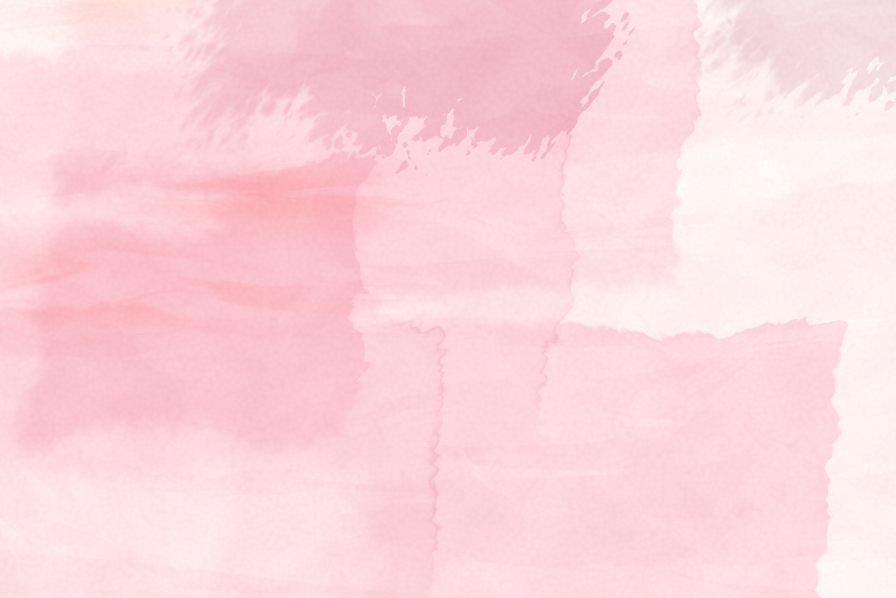
This texture is drawn by a WebGL 1 fragment shader. Its source:

```glsl
precision highp float;
// Pink watercolour: translucent washes with soft left sides and crisp,
// pigment-rimmed right sides, ragged mauve brushwork and coral streaks.
// Layered sines bend the edges; cellular noise gives flakes and paper grain.
uniform vec2 u_resolution;

const vec3 CREAM = vec3(1.0, 0.948, 0.942);
const vec3 BLUSH = vec3(0.992, 0.865, 0.885);
const vec3 PETAL = vec3(0.992, 0.825, 0.853);
const vec3 ROSE = vec3(0.98, 0.785, 0.825);
const vec3 PINK = vec3(0.972, 0.725, 0.782);
const vec3 MAUVE = vec3(0.94, 0.70, 0.755);
const vec3 LILAC = vec3(0.935, 0.82, 0.85);
const vec3 CORAL = vec3(0.98, 0.62, 0.64);
const vec3 PEACH = vec3(0.995, 0.86, 0.81);

vec2 hash2(vec2 p) {
  vec3 q = fract(p.xyx * vec3(0.1031, 0.1030, 0.0973));
  q += dot(q, q.yzx + 33.33);
  return fract((q.xx + q.yz) * q.zy);
}

// Distance to the nearest scattered cell point.
float cells(vec2 p) {
  vec2 id = floor(p);
  float nearest = 4.0;
  for (int j = -1; j <= 1; j++) {
    for (int i = -1; i <= 1; i++) {
      vec2 cell = id + vec2(float(i), float(j));
      vec2 offset = cell + hash2(cell) - p;
      nearest = min(nearest, dot(offset, offset));
    }
  }
  return sqrt(nearest);
}

// Rotated, warped sines in six octaves, roughly -1 to 1.
float waves(vec2 p) {
  float sum = 0.0;
  float amp = 0.55;
  for (int i = 0; i < 6; i++) {
    p += 0.6 * sin(p.yx * 1.3 + float(i) * 1.7);
    sum += amp * sin(p.x + 1.2 * sin(p.y));
    p = mat2(1.15, 1.48, -1.48, 1.15) * p + 2.3;
    amp *= 0.56;
  }
  return sum;
}

float boxDistance(vec2 p, vec4 box) {
  vec2 d = abs(p - 0.5 * (box.xy + box.zw)) - 0.5 * (box.zw - box.xy);
  return length(max(d, 0.0)) + min(max(d.x, d.y), 0.0);
}

// One brush wash over paint; box is left, bottom, right, top.
// Only a wash with a rim gets a crisp right side.
vec3 wash(vec3 paint, vec3 pigment, vec2 p, vec4 box, float strength,
          float softness, float rough, float rim) {
  vec2 seed = box.zw * 17.0;
  float wobble = waves(p * 13.0 + seed);
  float torn = cells(p * 42.0 + 0.8 * wobble) - 0.45;
  float d = boxDistance(p, box) + rough * wobble + 0.014 * torn;
  float side = smoothstep(mix(box.x, box.z, 0.55), box.z - 0.04, p.x);
  side *= smoothstep(box.y, box.y + 0.12, p.y) * smoothstep(0.0, 0.03, rim);
  float soft = mix(softness, 0.003, side);
  float cover = 1.0 - smoothstep(-soft, soft, d);
  float density = strength * (0.92 + 0.12 * wobble + 0.14 * exp(-abs(d) / 0.05));
  paint = mix(paint, pigment, clamp(cover * density, 0.0, 1.0));
  float broken = smoothstep(-0.7, 0.6, waves(p * 7.0 + seed.yx));
  float line = rim * broken * side * exp(-abs(d + 0.002) / 0.003);
  return paint * (1.0 - line * vec3(0.25, 1.0, 0.75));
}

// Dry brush wash whose border breaks into slanted flakes.
vec3 dryBrush(vec3 paint, vec3 pigment, vec2 p, vec4 box, float strength) {
  float bend = waves(p * 9.0 + box.xy * 11.0);
  vec2 slant = vec2(p.x - 0.5 * p.y, p.y);
  float flake = cells(slant * vec2(44.0, 26.0) + 1.2 * bend) - 0.45;
  float speck = cells(slant * vec2(95.0, 60.0) + 9.0) - 0.45;
  float d = boxDistance(p, box) + 0.055 * bend + 0.09 * flake + 0.03 * speck;
  float soft = mix(0.05, 0.006, smoothstep(box.x, mix(box.x, box.z, 0.45), p.x));
  float cover = 1.0 - smoothstep(-soft, soft, d);
  float bloom = smoothstep(-0.12, 0.12, waves(p * 6.0 + 2.0));
  return mix(paint, pigment, cover * strength * (0.75 + 0.12 * bend + 0.2 * bloom));
}

// Soft oval broken into horizontal strokes.
vec3 streaks(vec3 paint, vec3 pigment, vec2 p, vec2 center, vec2 size, float strength) {
  vec2 q = (p - center) / size;
  float stroke = waves(p * vec2(7.0, 42.0) + center * 9.0);
  float cover = exp(-dot(q, q)) * (0.3 + 0.7 * smoothstep(-0.4, 0.4, stroke));
  return mix(paint, pigment, cover * strength);
}

void main() {
  vec2 p = gl_FragCoord.xy / u_resolution.y;
  vec2 q = p - vec2(0.1 * (p.y - 0.5), 0.0);  // washes lean to the right

  // Broad pale washes, then denser ones towards the left.
  vec3 paint = CREAM;
  paint = wash(paint, BLUSH, q, vec4(0.07, 0.52, 1.127, 1.3), 0.9, 0.03, 0.022, 0.06);
  paint = wash(paint, PETAL, q, vec4(-0.4, -0.3, 1.41, 0.45), 0.82, 0.01, 0.018, 0.07);
  paint = wash(paint, PETAL, q, vec4(-0.4, 0.22, 0.6, 0.89), 0.75, 0.02, 0.025, 0.0);
  paint = wash(paint, PETAL, q, vec4(0.5, 0.24, 0.937, 0.82), 0.8, 0.015, 0.022, 0.08);
  paint = wash(paint, ROSE, q, vec4(0.42, -0.3, 0.755, 0.45), 0.5, 0.03, 0.02, 0.09);
  paint = wash(paint, PINK, q, vec4(0.08, 0.27, 0.595, 0.72), 0.72, 0.03, 0.03, 0.09);

  // Pale veils between the strokes.
  paint = wash(paint, CREAM, p, vec4(-0.4, 0.62, 0.36, 0.67), 0.45, 0.025, 0.025, 0.0);
  paint = wash(paint, CREAM, p, vec4(0.63, 0.465, 0.97, 0.51), 0.5, 0.015, 0.018, 0.0);
  paint = wash(paint, CREAM, p, vec4(-0.4, -0.02, 0.6, 0.2), 0.35, 0.045, 0.035, 0.0);

  // Ragged mauve at the top and warm strokes across the left.
  paint = dryBrush(paint, MAUVE, q, vec4(0.32, 0.79, 0.94, 1.3), 0.85);
  paint = dryBrush(paint, LILAC, q, vec4(1.14, 0.88, 1.8, 1.3), 0.9);
  paint = streaks(paint, CORAL, p, vec2(0.24, 0.52), vec2(0.27, 0.08), 0.7);
  paint = streaks(paint, CORAL, p, vec2(0.46, 0.67), vec2(0.19, 0.07), 0.65);
  paint = streaks(paint, PEACH, p, vec2(0.24, 0.98), vec2(0.13, 0.04), 0.9);

  // Faint level strokes, dried patches, mottling and paper grain.
  float level = waves(p * vec2(2.5, 19.0) + 4.0);
  float patches = waves(p * vec2(7.0, 11.0) + 8.0);
  float tone = 0.014 * smoothstep(-0.04, 0.04, level) + 0.008 * level;
  tone += 0.014 * smoothstep(-0.06, 0.06, patches);
  tone += 0.010 * waves(p * 34.0) + 0.028 * (cells(p * 110.0) - 0.45);
  paint -= (tone - 0.014) * vec3(0.3, 1.0, 0.85);
  gl_FragColor = vec4(clamp(paint, 0.0, 1.0), 1.0);
}
```
